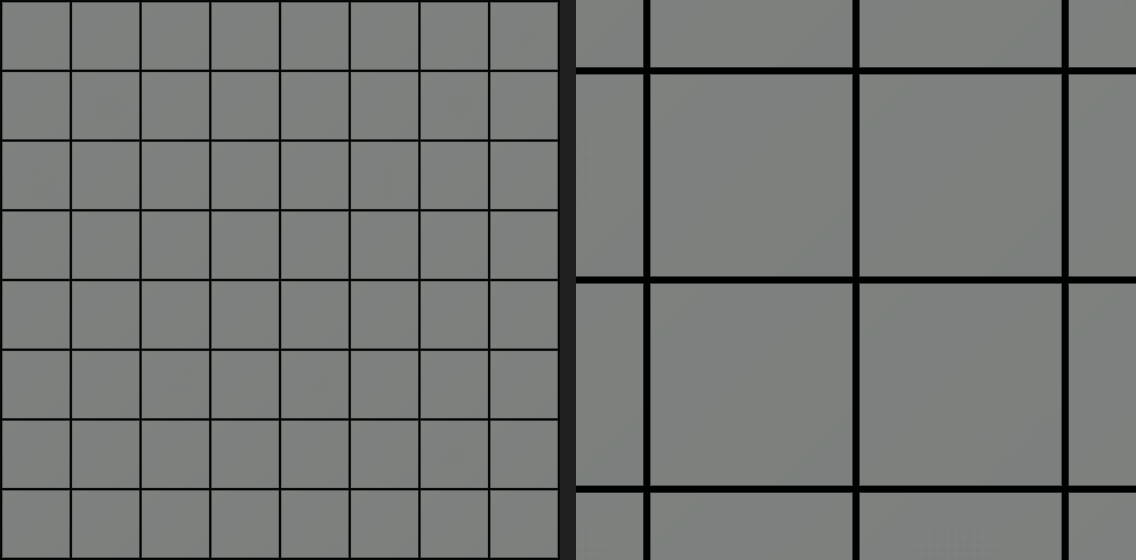
Left, the full canvas; right, a detail of the centre.
Reproduce this pattern procedurally as a WebGL 1 fragment shader.

```glsl
precision highp float;

uniform vec2 u_resolution;

const float TILES = 8.0;
const float MARGIN = 0.0020;        // canvas edge to centre of the outer line
const float LINE_WIDTH = 0.0042;
const float STIPPLE_DOTS = 24.0;    // dots across one tile
const float STIPPLE_DEPTH = 0.014;
const float SHEEN = 0.006;
const vec3 TILE_COLOR = vec3(0.490, 0.502, 0.492);
const vec3 LINE_COLOR = vec3(0.0, 0.004, 0.002);
const float TAU = 6.2831853;

float hash(vec2 p) {
    return fract(sin(dot(p, vec2(127.1, 311.7))) * 43758.5453);
}

// Distance to the nearest grid line, in canvas units
float gridDistance(vec2 grid, float pitch) {
    vec2 d = abs(fract(grid + 0.5) - 0.5) * pitch;
    return min(d.x, d.y);
}

// Faint patch of dots, with its own strength and place in each tile
float stipple(vec2 cell, vec2 local) {
    vec2 shift = vec2(hash(cell + 3.7), hash(cell + 9.2)) - 0.5;
    vec2 center = 0.5 + 0.25 * shift;
    float patchMask = 1.0 - smoothstep(0.10, 0.42, length(local - center));
    vec2 wave = 0.5 + 0.5 * cos(TAU * STIPPLE_DOTS * local);
    float strength = pow(hash(cell), 2.0);
    return wave.x * wave.y * patchMask * strength;
}

void main() {
    vec2 uv = gl_FragCoord.xy / u_resolution;
    float pixel = 1.0 / min(u_resolution.x, u_resolution.y);
    float pitch = (1.0 - 2.0 * MARGIN) / TILES;
    vec2 grid = (uv - MARGIN) / pitch;
    vec2 cell = floor(grid);
    vec2 local = fract(grid);

    // Tile face with a slight diagonal sheen
    vec3 color = TILE_COLOR + SHEEN * 0.5 * (local.y - local.x);
    color -= STIPPLE_DEPTH * stipple(cell, local);

    // Grid lines
    float edge = gridDistance(grid, pitch) - 0.5 * LINE_WIDTH;
    float line = 1.0 - smoothstep(-0.8 * pixel, 0.8 * pixel, edge);
    color = mix(color, LINE_COLOR, line);

    gl_FragColor = vec4(color, 1.0);
}
```
